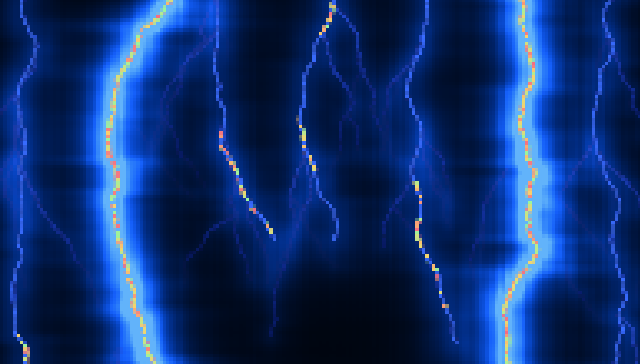
Reproduce this background procedurally as a Shadertoy shader.

```glsl
// Blocky electric storm: tall lightning bolts wander down a near-black sky.
// Each trunk sheds branches and twigs; all of them add a soft blue glow, and
// the line cores are coloured cell by cell, from deep blue to hot sparks.

const float CELL = 0.00913;   // block size, in canvas heights

struct Bolt {
    float x;      // horizontal anchor, with the starting wander removed
    float start;  // depth of the upper end, 0 at the top of the canvas
    float span;   // vertical extent
    float lean;   // sideways drift per unit of depth
    float sway;   // amplitude of the slow meander
    float seed;
};

float hash(float n) {
    n = fract(n * 0.1031);
    n *= n + 33.33;
    n *= n + n;
    return fract(n);
}

float noise(float x) {
    float i = floor(x), f = x - i;
    return mix(hash(i), hash(i + 1.0), f * f * (3.0 - 2.0 * f));
}

// Slow meander plus two finer layers of jaggedness
float wander(float depth, float sway, float seed) {
    return sway * (noise(depth * 3.2 + seed) - 0.5)
         + 0.055 * (noise(depth * 8.0 + seed * 1.3) - 0.5)
         + 0.022 * (noise(depth * 24.0 + seed * 1.7) - 0.5);
}

Bolt makeBolt(float x, float start, float span, float lean, float sway, float seed) {
    return Bolt(x - wander(start, sway, seed), start, span, lean, sway, seed);
}

float boltX(Bolt b, float depth) {
    float u = depth - b.start;
    return b.x + b.lean * u / (1.0 + 0.9 * abs(u)) + wander(depth, b.sway, b.seed);
}

// Child bolt leaving its parent at a random depth, to a random side
Bolt fork(Bolt parent, float index, float reach) {
    float seed = parent.seed * 1.3 + 37.3 * (index + 1.0);
    float start = parent.start + parent.span * mix(0.04, 0.8, hash(seed + 2.1));
    float side = hash(seed + 5.7) < 0.5 ? -1.0 : 1.0;
    float lean = side * mix(0.15, 0.85, hash(seed + 9.2));
    float span = reach * mix(0.5, 1.2, hash(seed + 14.6));
    return makeBolt(boltX(parent, start), start, span, lean, 0.09, seed);
}

// Adds the halo of a bolt and keeps the strongest line; returns the line level
float strike(Bolt b, vec2 p, float power, float halo, float radius,
             inout float glow, inout float line) {
    float depth = clamp(p.y, b.start, b.start + b.span);
    float x = boltX(b, depth);
    float slope = (boltX(b, depth + 0.006) - x) / 0.006;
    float d = length(vec2((p.x - x) * inversesqrt(1.0 + slope * slope), p.y - depth));
    float fade = 1.0 - 0.5 * (depth - b.start) / b.span;
    glow += halo * pow(1.0 + d * d / (radius * radius), -1.4);
    float core = power * (1.0 - smoothstep(0.35, 0.95, d / CELL));
    line = max(line, core * mix(fade, 1.0, step(0.95, power)));
    return core;
}

// Deep navy to electric blue to pale cyan
vec3 glowColor(float g) {
    g = min(g, 1.4);
    float g4 = g * g * g * g;
    return vec3(0.1 * g4, 0.01 + 0.33 * g + 0.06 * g4, min(0.03 + g, 0.98));
}

// Pink, yellow and pale green sparks
vec3 sparkColor(float h) {
    vec3 warm = mix(vec3(0.96, 0.42, 0.52), vec3(0.98, 0.82, 0.42), min(2.0 * h, 1.0));
    return mix(warm, vec3(0.60, 0.96, 0.62), clamp(2.0 * h - 1.0, 0.0, 1.0));
}

void mainImage(out vec4 fragColor, in vec2 fragCoord) {
    // Snap to blocks; depth grows downwards
    vec2 cell = floor(fragCoord / iResolution.y / CELL);
    vec2 p = (cell + 0.5) * CELL;
    p.y = 1.0 - p.y;

    float glow = 0.0, line = 0.0, spark = 0.0;
    float cellRandom = hash(cell.x + 197.0 * cell.y);

    // Seven trunks, two of them blazing
    for (int k = 0; k < 7; k++) {
        float id = float(k), seed = 61.0 * id + 13.0;
        bool blazing = k % 4 == 1;
        float x = 0.06 + 0.274 * id + 0.07 * (hash(seed) - 0.5) + (k == 1 ? 0.1 : 0.0);
        float span = blazing || k % 3 == 0 && k != 3 ? 1.2 : mix(0.65, 1.1, hash(seed + 4.0));
        Bolt trunk = makeBolt(x, -0.05, span, 0.0, blazing ? 0.22 : 0.17, seed);
        float core = strike(trunk, p, 1.0, blazing ? 1.45 : 0.3, 0.07, glow, line);
        float heat = blazing ? 0.88 : 0.6 * smoothstep(0.6, 0.85, noise(p.y * 5.0 + seed));
        spark = max(spark, core * step(cellRandom, heat));

        // Branches, each with one shorter twig
        for (int j = 0; j < 4; j++) {
            Bolt branch = fork(trunk, float(j), 0.42);
            strike(branch, p, 0.85, 0.12, 0.04, glow, line);
            strike(fork(branch, 5.0, 0.2), p, 0.6, 0.06, 0.03, glow, line);
        }
    }

    // Faint column streaks in the halo, flicker along the lines
    glow *= 0.92 + 0.16 * hash(cell.x + 311.0);
    vec3 color = glowColor(glow);
    vec3 lineColor = mix(vec3(0.03, 0.20, 0.90), vec3(0.22, 0.42, 1.0), line * line);
    color = max(color, lineColor * line * (0.7 + 0.3 * cellRandom));
    color = mix(color, sparkColor(hash(cell.y + 151.0 * cell.x + 7.0)), spark);
    fragColor = vec4(color, 1.0);
}
```
